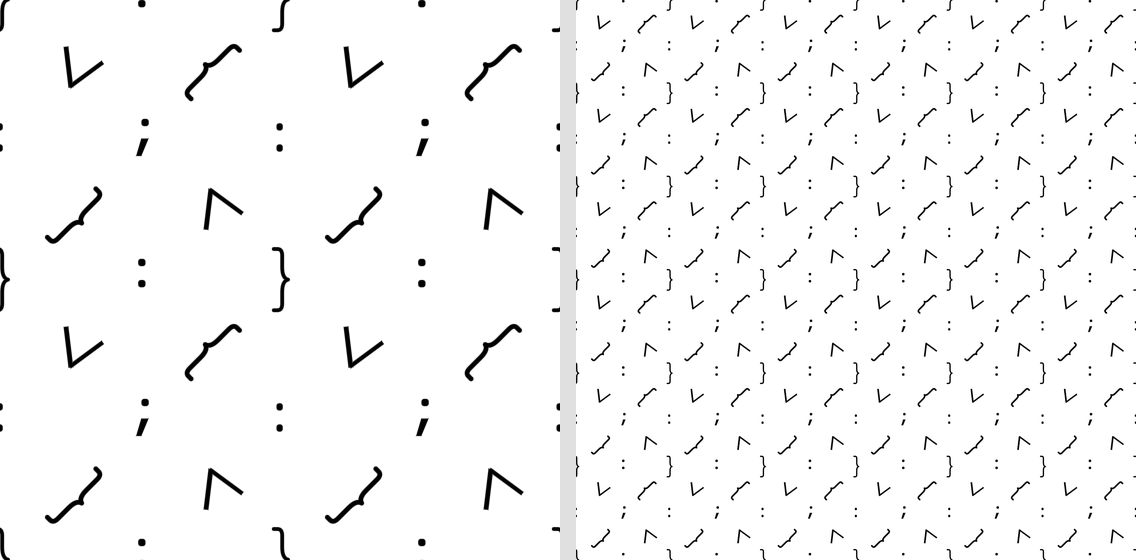
Left: one tile. Right: repeated 3 by 3.
This pattern is drawn by a Shadertoy shader. Its source:

```glsl
// Scattered code punctuation, black on white, in a 2 by 2 seamless repeat.
// Each mark is a distance function placed on a wrapped cell of 384 units:
// braces from segments and Bezier bends, chevrons from bars, rounded dots.

const float CELL = 384.0;

// Offset from a mark's centre, wrapped around the cell
vec2 around(vec2 p, vec2 centre) {
    return mod(p - centre + 0.5 * CELL, CELL) - 0.5 * CELL;
}

float segment(vec2 p, vec2 a, vec2 b) {
    vec2 ab = b - a;
    return length(p - a - ab * clamp(dot(p - a, ab) / dot(ab, ab), 0.0, 1.0));
}

// Quadratic Bezier as a short chain of segments
float bend(vec2 p, vec2 a, vec2 b, vec2 c) {
    float d = 1e3;
    vec2 last = a;
    for (int i = 1; i <= 8; i++) {
        float t = float(i) / 8.0;
        vec2 next = mix(mix(a, b, t), mix(b, c, t), t);
        d = min(d, segment(p, last, next));
        last = next;
    }
    return d;
}

// Curly brace whose tip points along dir, mirrored about that axis
float brace(vec2 p, vec2 dir, float halfLength, float radius) {
    vec2 q = vec2(dot(p, dir), abs(dot(p, vec2(-dir.y, dir.x))));
    vec2 serif = vec2(6.0, halfLength), stem = vec2(12.5, halfLength - 9.0);
    float d = segment(q, vec2(1.0, halfLength), serif);
    d = min(d, bend(q, serif, vec2(stem.x, halfLength), stem));
    d = min(d, segment(q, stem, vec2(stem.x, 17.0)));
    d = min(d, bend(q, vec2(stem.x, 17.0), vec2(stem.x, 2.0), vec2(20.5, 0.0)));
    return d - radius;
}

// Square-ended bar from the corner at the origin, overlapping it slightly
float bar(vec2 p, vec2 end, float halfWidth) {
    float len = length(end);
    vec2 dir = end / len;
    vec2 q = vec2(dot(p, dir), dot(p, vec2(-dir.y, dir.x)));
    vec2 e = abs(q - vec2(0.5 * len - 1.0, 0.0)) - vec2(0.5 * len + 1.0, halfWidth);
    return length(max(e, 0.0)) + min(max(e.x, e.y), 0.0);
}

float chevron(vec2 p, vec2 armA, vec2 armB) {
    return min(bar(p, armA, 3.3), bar(p, armB, 2.9));
}

float dotMark(vec2 p, vec2 halfSize) {
    return length(max(abs(p) - halfSize + 3.8, 0.0)) - 3.8;
}

float colon(vec2 p, vec2 halfSize) {
    return dotMark(vec2(p.x, abs(p.y) - 14.5), halfSize);
}

// Dot over a slanted, tapering stroke
float semicolon(vec2 p) {
    vec2 q = p - vec2(-4.5, 34.0);
    float stroke = max(abs(q.x + 0.354 * q.y) - 4.3 + 0.06 * q.y, abs(q.y) - 12.0);
    return min(dotMark(p, vec2(5.0)), stroke);
}

void mainImage(out vec4 fragColor, in vec2 fragCoord) {
    vec2 uv = fragCoord / iResolution.xy;
    vec2 p = vec2(uv.x, 1.0 - uv.y) * 2.0 * CELL;   // y runs down
    float pixel = 2.0 * CELL / min(iResolution.x, iResolution.y);
    vec2 diagonal = vec2(sqrt(0.5));

    // Braces
    float d = brace(around(p, vec2(-9.5, -0.5)), vec2(1.0, 0.0), 42.0, 2.6);
    d = min(d, brace(around(p, vec2(296.0, 103.0)), -diagonal, 47.0, 3.3));
    d = min(d, brace(around(p, vec2(97.5, 291.5)), diagonal, 47.0, 3.3));

    // Chevrons
    d = min(d, chevron(around(p, vec2(97.0, 118.0)), vec2(-6.5, -54.0), vec2(44.0, -32.5)));
    d = min(d, chevron(around(p, vec2(289.0, 261.0)), vec2(-6.5, 54.0), vec2(43.5, 32.0)));

    // Colons and semicolon
    d = min(d, colon(around(p, vec2(194.5, -9.5)), vec2(5.0)));
    d = min(d, colon(around(p, vec2(-0.5, 188.5)), vec2(4.3, 5.0)));
    d = min(d, semicolon(around(p, vec2(199.0, 168.0))));

    float paper = smoothstep(-0.8, 0.8, d / pixel);
    fragColor = vec4(vec3(mix(0.01, 1.0, paper)), 1.0);
}
```
